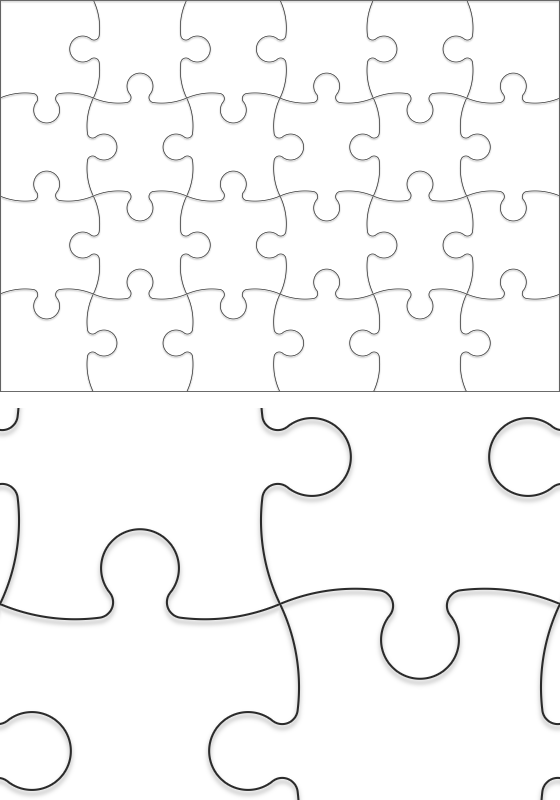
Top, the full canvas; bottom, a detail of the centre.
Reproduce this pattern procedurally as a WebGL 2 fragment shader.

```glsl
#version 300 es
precision highp float;
// Blank white jigsaw puzzle: thin dark seams of circular arcs with a soft shadow below.

uniform vec2 u_resolution;
out vec4 fragColor;

// Lengths are in piece widths.
const vec2 PIECES = vec2(6.0, 4.0);      // pieces across and down
const float TAB_RADIUS = 0.139;
const float TAB_RISE_ACROSS = 0.128;     // tab centre above a horizontal seam
const float TAB_RISE_UPRIGHT = 0.114;    // tab centre beside a vertical seam
const float NECK_RADIUS = 0.0555;
const float NECK_OFFSET = 0.1516;        // neck arc centre from the tab axis
const float BOW_RADIUS = 0.6875;
const float LINE_HALF_WIDTH = 0.0037;
const float SHADOW_DROP = 0.014;
const float SHADOW_BLUR = 0.012;
const float SHADOW_STRENGTH = 0.13;
const vec3 PAPER = vec3(1.0);
const vec3 INK = vec3(0.17);
const float FAR = 10.0;

float cross2(vec2 a, vec2 b) {
    return a.x * b.y - a.y * b.x;
}

// +1 for even n, -1 for odd n
float alternate(float n) {
    return 1.0 - 2.0 * mod(n, 2.0);
}

// Distance to the arc running counterclockwise from direction a to b (under 180 degrees)
float arcDistance(vec2 q, float radius, vec2 a, vec2 b) {
    bool inside = cross2(a, q) >= 0.0 && cross2(q, b) >= 0.0;
    return inside ? abs(length(q) - radius) : FAR;
}

// Distance to one seam: p.x along it from the middle, p.y towards the tab
float seamDistance(vec2 p, float halfLength, float tabRise) {
    p.x = abs(p.x);
    vec2 tab = vec2(0.0, tabRise);
    vec2 end = vec2(halfLength, 0.0);

    // The neck arc touches the tab circle from outside
    float reach = TAB_RADIUS + NECK_RADIUS;
    float drop = sqrt(reach * reach - NECK_OFFSET * NECK_OFFSET);
    vec2 neck = vec2(NECK_OFFSET, tabRise - drop);

    // The bow passes through the seam end and holds the neck arc tangent inside it
    vec2 span = neck - end;
    float gap = length(span);
    float inner = BOW_RADIUS - NECK_RADIUS;
    float along = (BOW_RADIUS * BOW_RADIUS - inner * inner + gap * gap) / (2.0 * gap);
    float rise = sqrt(BOW_RADIUS * BOW_RADIUS - along * along);
    vec2 dir = span / gap;
    vec2 bow = end + along * dir + rise * vec2(dir.y, -dir.x);

    float d = length(p - end);
    d = min(d, arcDistance(p - tab, TAB_RADIUS, neck - tab, vec2(0.0, 1.0)));
    d = min(d, arcDistance(p - neck, NECK_RADIUS, tab - neck, neck - bow));
    return min(d, arcDistance(p - bow, BOW_RADIUS, neck - bow, end - bow));
}

// Distance to the nearest seam or to the frame
float puzzleDistance(vec2 p, float pieceHeight) {
    vec2 size = vec2(PIECES.x, PIECES.y * pieceHeight);
    vec2 cell = vec2(1.0, pieceHeight);
    vec2 piece = floor(p / cell);
    vec2 seam = floor(p / cell + 0.5);
    vec2 fromMiddle = p - (piece + 0.5) * cell;
    vec2 fromSeam = p - seam * cell;

    vec2 edge = abs(min(p, size - p) - LINE_HALF_WIDTH);
    float d = min(edge.x, edge.y);

    // Tabs flip between neighbours; the outer sides stay straight
    if (seam.y > 0.5 && seam.y < PIECES.y - 0.5) {
        float side = alternate(seam.y + piece.x);
        vec2 q = vec2(fromMiddle.x, fromSeam.y * side);
        d = min(d, seamDistance(q, 0.5, TAB_RISE_ACROSS));
    }
    if (seam.x > 0.5 && seam.x < PIECES.x - 0.5) {
        float side = -alternate(seam.x + piece.y);
        vec2 q = vec2(fromMiddle.y, fromSeam.x * side);
        d = min(d, seamDistance(q, 0.5 * pieceHeight, TAB_RISE_UPRIGHT));
    }
    return d;
}

void main() {
    float pixel = PIECES.x / u_resolution.x;
    vec2 p = gl_FragCoord.xy * pixel;
    float pieceHeight = u_resolution.y * pixel / PIECES.y;

    // Soft shadow just below each line
    float shadowDistance = puzzleDistance(p + vec2(0.0, SHADOW_DROP), pieceHeight) / SHADOW_BLUR;
    float shadow = SHADOW_STRENGTH * exp(-shadowDistance * shadowDistance);
    vec3 color = PAPER * (1.0 - shadow);

    // Share of the pixel covered by the line
    float d = puzzleDistance(p, pieceHeight);
    float coverage = clamp(0.5 + (LINE_HALF_WIDTH - d) / pixel, 0.0, 1.0)
                   - clamp(0.5 - (LINE_HALF_WIDTH + d) / pixel, 0.0, 1.0);
    color = mix(color, INK, coverage);

    fragColor = vec4(color, 1.0);
}
```
